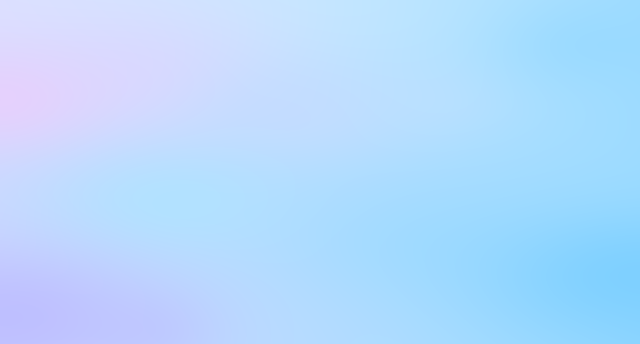
Write a Shadertoy shader that draws this background.

```glsl
// A soft pastel mesh gradient: pink and violet on the left, sky blue on the right.
// Three horizontal colour ramps are blended from bottom to top, then broad
// elliptical glows with Gaussian falloff are laid over them.

// Smooth ramp passing through a left, a middle and a right colour.
vec3 ramp(vec3 left, vec3 middle, vec3 right, float x) {
    vec3 control = 2.0 * middle - 0.5 * (left + right);
    return mix(mix(left, control, x), mix(control, right, x), x);
}

// Tints a colour inside a soft ellipse.
vec3 glow(vec3 base, vec3 tint, vec2 uv, vec2 center, vec2 radius, float strength) {
    vec2 offset = (uv - center) / radius;
    return mix(base, tint, strength * exp(-dot(offset, offset)));
}

// Ramps along the bottom, the middle and the top of the canvas.
vec3 backdrop(vec2 uv) {
    vec3 bottom = ramp(vec3(0.78, 0.80, 1.0), vec3(0.71, 0.86, 1.0), vec3(0.57, 0.84, 1.0), uv.x);
    vec3 middle = ramp(vec3(0.79, 0.85, 1.0), vec3(0.70, 0.865, 1.0), vec3(0.62, 0.86, 1.0), uv.x);
    vec3 top = ramp(vec3(0.86, 0.88, 1.0), vec3(0.77, 0.90, 1.0), vec3(0.62, 0.86, 1.0), uv.x);
    vec3 lower = mix(bottom, middle, smoothstep(0.0, 0.45, uv.y));
    return mix(lower, top, smoothstep(0.42, 1.0, uv.y));
}

void mainImage(out vec4 fragColor, in vec2 fragCoord) {
    vec2 uv = fragCoord / iResolution.xy;

    vec3 pink = vec3(0.91, 0.81, 0.99);
    vec3 lilac = vec3(0.86, 0.84, 1.0);
    vec3 periwinkle = vec3(0.77, 0.86, 1.0);
    vec3 violet = vec3(0.74, 0.74, 1.0);
    vec3 paleBlue = vec3(0.75, 0.88, 1.0);
    vec3 aqua = vec3(0.69, 0.89, 1.0);
    vec3 sky = vec3(0.59, 0.85, 1.0);
    vec3 azure = vec3(0.48, 0.81, 1.0);

    vec3 color = backdrop(uv);

    // Warm tones in the upper left
    color = glow(color, lilac, uv, vec2(0.22, 0.78), vec2(0.20, 0.20), 0.75);
    color = glow(color, pink, uv, vec2(0.0, 0.71), vec2(0.16, 0.16), 0.85);

    // Pale band crossing the upper middle
    color = glow(color, periwinkle, uv, vec2(0.46, 0.67), vec2(0.16, 0.15), 0.75);
    color = glow(color, paleBlue, uv, vec2(0.68, 0.70), vec2(0.12, 0.12), 0.45);

    // Aqua pool and violet corner in the lower left
    color = glow(color, aqua, uv, vec2(0.27, 0.41), vec2(0.18, 0.15), 0.85);
    color = glow(color, violet, uv, vec2(0.02, 0.08), vec2(0.20, 0.18), 0.85);
    color = glow(color, violet, uv, vec2(0.24, 0.04), vec2(0.10, 0.12), 0.40);

    // Blue light on the right
    color = glow(color, sky, uv, vec2(0.66, 0.30), vec2(0.22, 0.18), 0.45);
    color = glow(color, azure, uv, vec2(1.0, 0.20), vec2(0.24, 0.19), 0.85);
    color = glow(color, sky, uv, vec2(0.92, 0.87), vec2(0.14, 0.13), 0.70);

    fragColor = vec4(color, 1.0);
}
```
